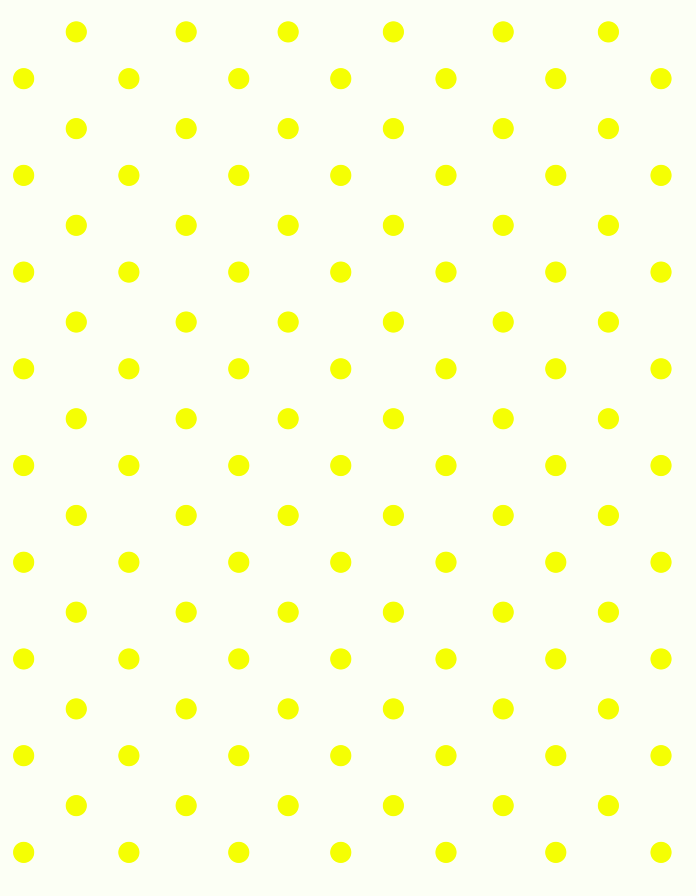
This pattern is drawn by a Shadertoy shader. Its source:

```glsl
// Staggered yellow polka dots on ivory, with slightly uneven column spacing.

const int COLUMNS = 13;
const float ROWS = 9.0;
const float COLUMN_PITCH = 0.05872;
const float ROW_PITCH = 0.10794;
const float DOT_RADIUS = 0.0118;
const vec3 IVORY = vec3(0.99, 1.0, 0.96);
const vec3 YELLOW = vec3(0.96, 1.0, 0.01);

// Column centre: even pitch plus small shifts that carry on to later columns
float columnCentre(float column) {
    float drift = 0.0052 * step(2.5, column)
                - 0.0036 * step(4.5, column)
                + 0.0051 * step(8.5, column);
    return 0.0264 + COLUMN_PITCH * column + drift;
}

// Signed distance to the nearest dot in one column; depth runs down from the top
float dotColumn(vec2 p, float column, float radius) {
    float firstRow = mod(column, 2.0) < 0.5 ? 0.0878 : 0.0356;
    float row = clamp(round((p.y - firstRow) / ROW_PITCH), 0.0, ROWS - 1.0);
    vec2 centre = vec2(columnCentre(column), firstRow + row * ROW_PITCH);
    return length(p - centre) - radius;
}

// Nearest dot over all columns
float dotField(vec2 p, float radius) {
    float nearest = 1.0;
    for (int i = 0; i < COLUMNS; i++) {
        nearest = min(nearest, dotColumn(p, float(i), radius));
    }
    return nearest;
}

void mainImage(out vec4 fragColor, in vec2 fragCoord) {
    // Canvas height is one unit, measured from the top left
    vec2 p = vec2(fragCoord.x, iResolution.y - fragCoord.y) / iResolution.y;

    // Edge softened over about one pixel
    float halfPixel = 0.6 / iResolution.y;
    float coverage = 1.0 - smoothstep(-halfPixel, halfPixel, dotField(p, DOT_RADIUS));
    fragColor = vec4(mix(IVORY, YELLOW, coverage), 1.0);
}
```
